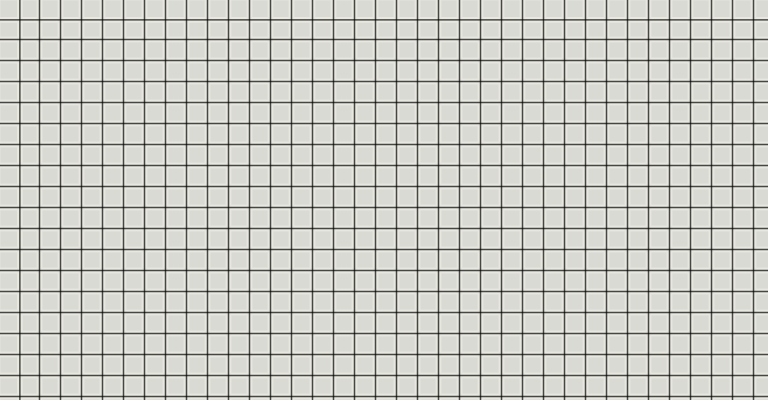
A WebGL 2 fragment shader for this pattern:

```glsl
#version 300 es
precision highp float;
// Square grid of thin black lines with faint pale margins on warm grey paper.

uniform vec2 u_resolution;
out vec4 outColor;

const vec3 PAPER = vec3(0.85, 0.855, 0.83);
const vec3 MARGIN = vec3(0.91, 0.91, 0.88);
const vec3 INK = vec3(0.0, 0.0, 0.0);

const float CELLS_ACROSS = 36.571;  // grid cells per canvas width
const float GRID_START = 1.881;     // second line, in cells from the top left
const float FIRST_SHIFT = 0.065;    // inward shift of the first line, in cells
const float LINE_WIDTH = 0.05;      // in cells
const float MARGIN_WIDTH = 0.27;    // pale band around a line, in cells
const float LINE_SOFTNESS = 1.5;    // edge filter, in pixels
const float MARGIN_SOFTNESS = 1.0;

// Share of a filter window covered by a band, per axis.
vec2 bandCoverage(vec2 dist, float width, float window) {
    vec2 low = max(dist - 0.5 * window, vec2(-0.5 * width));
    vec2 high = min(dist + 0.5 * window, vec2(0.5 * width));
    return clamp((high - low) / window, 0.0, 1.0);
}

// Union of the vertical and horizontal bands.
float eitherBand(vec2 coverage) {
    return 1.0 - (1.0 - coverage.x) * (1.0 - coverage.y);
}

void main() {
    // Cell coordinates, measured from the top left corner.
    vec2 fromTopLeft = vec2(gl_FragCoord.x, u_resolution.y - gl_FragCoord.y);
    float pixel = CELLS_ACROSS / u_resolution.x;
    vec2 grid = fromTopLeft * pixel - GRID_START;

    // Distance to the nearest line; the first one sits slightly inward.
    vec2 index = floor(grid + 0.5);
    vec2 isFirst = 1.0 - step(0.5, abs(index + 1.0));
    vec2 dist = abs(grid - index - FIRST_SHIFT * isFirst);

    // Paper, pale margins, then ink.
    float margin = eitherBand(bandCoverage(dist, MARGIN_WIDTH, MARGIN_SOFTNESS * pixel));
    float line = eitherBand(bandCoverage(dist, LINE_WIDTH, LINE_SOFTNESS * pixel));
    vec3 color = mix(PAPER, MARGIN, margin);
    color = mix(color, INK, line);
    outColor = vec4(color, 1.0);
}
```
